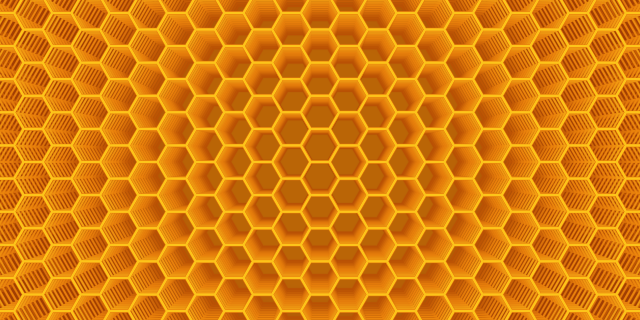
A Shadertoy shader for this pattern:

```glsl
// Deep golden honeycomb: stacked hexagonal frames receding to a central vanishing point
#define PITCH 0.1035        // cell height, in canvas heights
#define CELL_SHIFT 0.058    // centre cell lies this far below the middle
#define LAYERS 12
#define DEEP_SCALE 0.855    // scale of the lowest frame
#define RIM_HALF 0.0053     // half width of the top frame
#define WALL_HALF 0.0032    // half width of the lower frames
#define FLOOR_COLOR vec3(0.73, 0.395, 0.025)
#define SHADE_COLOR vec3(0.63, 0.24, 0.01)
#define DEEP_COLOR vec3(0.73, 0.32, 0.015)
#define WALL_COLOR vec3(0.92, 0.51, 0.045)
#define UPPER_COLOR vec3(0.96, 0.65, 0.08)
#define RIM_COLOR vec3(0.99, 0.77, 0.10)

// Distance to the nearest edge of a flat-topped hexagon grid of unit cell height
float hexEdge(vec2 q) {
    vec2 period = vec2(sqrt(3.0), 1.0);
    vec2 a = mod(q, period) - 0.5 * period;
    vec2 b = mod(q + 0.5 * period, period) - 0.5 * period;
    vec2 g = abs(dot(a, a) < dot(b, b) ? a : b);
    return 0.5 - max(g.y, dot(g, 0.5 * period));
}

// Edge distance of one frame, scaled about the vanishing point
float frameDistance(vec2 p, float scale) {
    return hexEdge((p / scale + vec2(0.0, CELL_SHIFT)) / PITCH) * PITCH * scale;
}

// Wall colour from the floor (0) up to the rim (1)
vec3 wallColor(float height) {
    vec3 c = mix(DEEP_COLOR, WALL_COLOR, smoothstep(0.0, 0.6, height));
    return mix(c, UPPER_COLOR, smoothstep(0.55, 1.0, height));
}

void mainImage(out vec4 fragColor, in vec2 fragCoord) {
    vec2 p = (fragCoord - 0.5 * iResolution.xy) / iResolution.y;
    float aa = 0.75 / iResolution.y;

    // Floor, darker where it is seen at a slant
    vec3 color = mix(FLOOR_COLOR, SHADE_COLOR, smoothstep(0.35, 0.85, length(p)));

    // Frames from the lowest to the highest, each with a soft shadow
    for (int i = 0; i < LAYERS; i++) {
        float height = float(i) / float(LAYERS - 1);
        float d = frameDistance(p, mix(DEEP_SCALE, 1.0, height));
        color = mix(color, SHADE_COLOR, 0.14 * (1.0 - smoothstep(0.0, 0.009, d)));
        float cover = 1.0 - smoothstep(WALL_HALF - aa, WALL_HALF + aa, d);
        color = mix(color, wallColor(height), cover);
    }

    // Bright rounded rim on top
    float rim = frameDistance(p, 1.0);
    vec3 rimColor = mix(RIM_COLOR, WALL_COLOR, smoothstep(0.35, 1.0, rim / RIM_HALF));
    color = mix(color, rimColor, 1.0 - smoothstep(RIM_HALF - aa, RIM_HALF + aa, rim));

    fragColor = vec4(color, 1.0);
}
```
